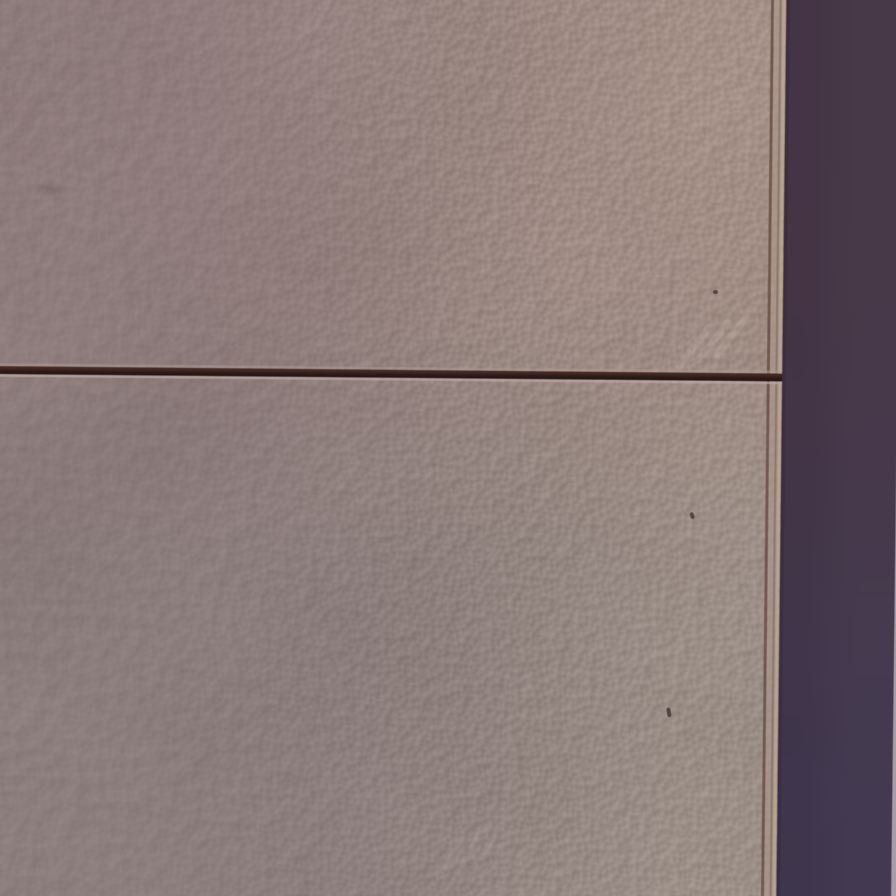
Give the GLSL for this texture, as a three.js fragment shader.

```glsl
// Grained stone wall panels with a dark horizontal seam, a ribbed edge and a violet strip.
varying vec2 vUv;

const float SOFT = 0.0011;

vec2 hash2(vec2 p) {
  vec2 q = vec2(dot(p, vec2(127.1, 311.7)), dot(p, vec2(269.5, 183.3)));
  return fract(sin(q) * 43758.5);
}

// Distance to the nearest scattered cell point.
float cellular(vec2 p) {
  vec2 cell = floor(p);
  vec2 local = fract(p);
  float nearest = 2.0;
  for (int j = -1; j <= 1; j++) {
    for (int i = -1; i <= 1; i++) {
      vec2 offset = vec2(float(i), float(j));
      nearest = min(nearest, length(offset + hash2(cell + offset) - local));
    }
  }
  return nearest;
}

// Relief of the cells under light from the upper left.
float emboss(vec2 p, float scale) {
  vec2 q = p * scale;
  return cellular(q + vec2(0.22, -0.22)) - cellular(q - vec2(0.22, -0.22));
}

// Broad cloudy variation, about -1 to 1.
float layeredSines(vec2 p) {
  float sum = 0.0;
  float weight = 0.5;
  for (int i = 0; i < 4; i++) {
    sum += weight * sin(p.x + 1.4 * sin(p.y * 0.8 + float(i))) * cos(p.y - 0.6 * p.x);
    p = mat2(1.5, 1.1, -1.1, 1.5) * p + 1.7;
    weight *= 0.55;
  }
  return sum;
}

// Soft line of the given half width, from a signed distance.
float line(float d, float halfWidth) {
  return 1.0 - smoothstep(halfWidth - SOFT, halfWidth + SOFT, abs(d));
}

float stroke(vec2 p, vec2 a, vec2 b, float halfWidth) {
  vec2 ab = b - a;
  float t = clamp(dot(p - a, ab) / dot(ab, ab), 0.0, 1.0);
  return line(length(p - a - ab * t), halfWidth);
}

vec3 wallColor(vec2 p) {
  vec3 lower = mix(vec3(0.54, 0.488, 0.483), vec3(0.605, 0.555, 0.525), smoothstep(0.2, 0.9, p.x));
  vec3 upper = mix(vec3(0.56, 0.485, 0.485), vec3(0.635, 0.555, 0.52), smoothstep(0.1, 0.85, p.x));
  vec3 color = mix(lower, upper, smoothstep(0.25, 0.8, p.y));
  color += 0.018 * layeredSines(p * 7.0);

  float rough = mix(0.35, 1.0, smoothstep(0.1, 0.6, p.x));
  color += rough * 0.055 * emboss(p, 135.0);
  color += 0.025 * emboss(p + 0.008 * layeredSines(p * 30.0), 58.0);
  return color;
}

// Pale slanted scrapes and small dark pits.
vec3 addBlemishes(vec3 color, vec2 p) {
  for (int i = 0; i < 3; i++) {
    float k = float(i);
    vec2 start = vec2(0.758 + 0.021 * k, 0.592 + 0.006 * k);
    color += 0.035 * stroke(p, start, start + vec2(0.033, 0.042), 0.004);
    vec2 low = vec2(0.49 + 0.025 * k, 0.02 + 0.014 * k);
    color += 0.022 * stroke(p, low, low + vec2(0.025, 0.045), 0.003);

    vec2 pit = vec2(0.798 - 0.026 * k, 0.674 - 0.248 * k + 0.015 * k * (k - 1.0));
    float mark = stroke(p, pit, pit + vec2(0.001, -0.003 * k), 0.0022);
    color = mix(color, vec3(0.25, 0.19, 0.18), 0.8 * mark);
  }
  float stain = 1.0 - smoothstep(0.0, 0.02, length((p - vec2(0.055, 0.79)) * vec2(1.0, 1.6)));
  return color - 0.05 * stain;
}

// Dark joint with pale lips; d is the height above its centre.
vec3 addSeam(vec3 color, vec2 p, float d) {
  color = mix(color, vec3(0.73, 0.65, 0.63), 0.75 * line(d + 0.0062, 0.0013));
  color = mix(color, vec3(0.69, 0.60, 0.57), 0.55 * line(d - 0.0062, 0.0013));
  vec3 joint = mix(vec3(0.15, 0.09, 0.09), vec3(0.28, 0.17, 0.14), smoothstep(-0.003, 0.004, d));
  return mix(color, joint, line(d, 0.0043));
}

// Narrow ribs beside the wall end; d is the distance right of that end.
vec3 addRibs(vec3 color, float d) {
  color = mix(color, vec3(0.67, 0.59, 0.54), 0.65 * line(d + 0.0075, 0.006));
  color = mix(color, vec3(0.40, 0.29, 0.26), 0.8 * line(d + 0.0155, 0.0016));
  color = mix(color, vec3(0.48, 0.38, 0.34), 0.55 * line(d + 0.0065, 0.0011));
  return mix(color, vec3(0.74, 0.67, 0.59), 0.7 * line(d + 0.0025, 0.0015));
}

void main() {
  vec2 p = vUv;
  float wallEnd = p.x - (0.8665 + 0.0112 * p.y);
  float seam = p.y - (0.587 - 0.0095 * p.x);

  vec3 wall = addBlemishes(wallColor(p), p);
  wall = addRibs(wall, wallEnd);
  wall = addSeam(wall, p, seam);

  // Violet strip, with a pale sliver beyond its far side.
  vec3 strip = mix(vec3(0.245, 0.21, 0.30), vec3(0.265, 0.205, 0.27), smoothstep(0.0, 0.7, p.y));
  strip += 0.018 * smoothstep(0.02, 0.09, wallEnd) - 0.025 * line(wallEnd, 0.004);
  float farSide = p.x - (0.9945 + 0.012 * p.y);
  strip = mix(strip, vec3(0.66, 0.61, 0.66), smoothstep(-SOFT, SOFT, farSide));

  gl_FragColor = vec4(mix(wall, strip, smoothstep(-SOFT, SOFT, wallEnd)), 1.0);
}
```
